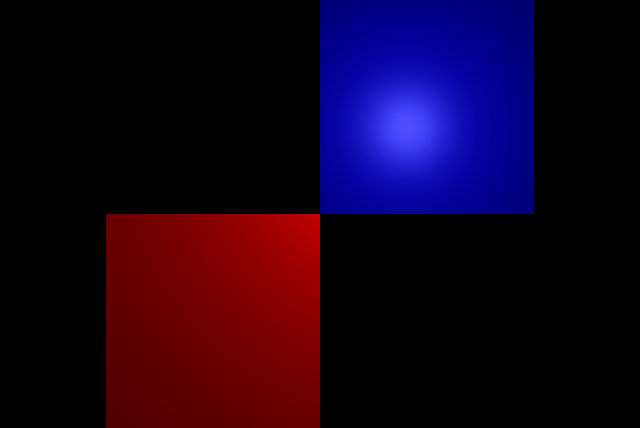
This background is drawn by a Shadertoy shader. Its source:

```glsl
const vec3 RED = vec3(1.05, 0.0, 0.0);
const vec3 BLUE = vec3(0.0, 0.0, 0.72);
const vec3 HIGHLIGHT = vec3(0.31);
const vec2 LAMP = vec2(0.203);
const float LAMP_HEIGHT = 0.302;
const float SHININESS = 20.0;
const float TILE_HALF = 0.25;

// Signed distance to an axis-aligned square
float squareDistance(vec2 p, vec2 center, float halfSide) {
    vec2 q = abs(p - center) - halfSide;
    return max(q.x, q.y);
}

// One-pixel coverage of a signed distance
float coverage(float dist, float pixel) {
    return clamp(0.5 - dist / pixel, 0.0, 1.0);
}

// Cosine between the plane normal and the direction to the lamp
float lampCosine(vec2 p, vec2 lamp, float height) {
    return height / length(vec3(p - lamp, height));
}

// Diffuse colour plus a glossy spot
vec3 shade(vec3 diffuse, vec3 specular, float cosine, float shininess) {
    return diffuse * cosine + specular * pow(cosine, shininess);
}

void mainImage(out vec4 fragColor, in vec2 fragCoord) {
    // Centered coordinates, one unit per canvas height
    float pixel = 1.0 / iResolution.y;
    vec2 p = (fragCoord - 0.5 * iResolution.xy) * pixel;
    float cosine = lampCosine(p, LAMP, LAMP_HEIGHT);

    // Matte tile at lower left, glossy tile at upper right
    float matteMask = coverage(squareDistance(p, vec2(-TILE_HALF), TILE_HALF), pixel);
    float glossMask = coverage(squareDistance(p, vec2(TILE_HALF), TILE_HALF), pixel);

    vec3 color = matteMask * shade(RED, vec3(0.0), cosine, SHININESS)
               + glossMask * shade(BLUE, HIGHLIGHT, cosine, SHININESS);
    fragColor = vec4(clamp(color, 0.0, 1.0), 1.0);
}
```
